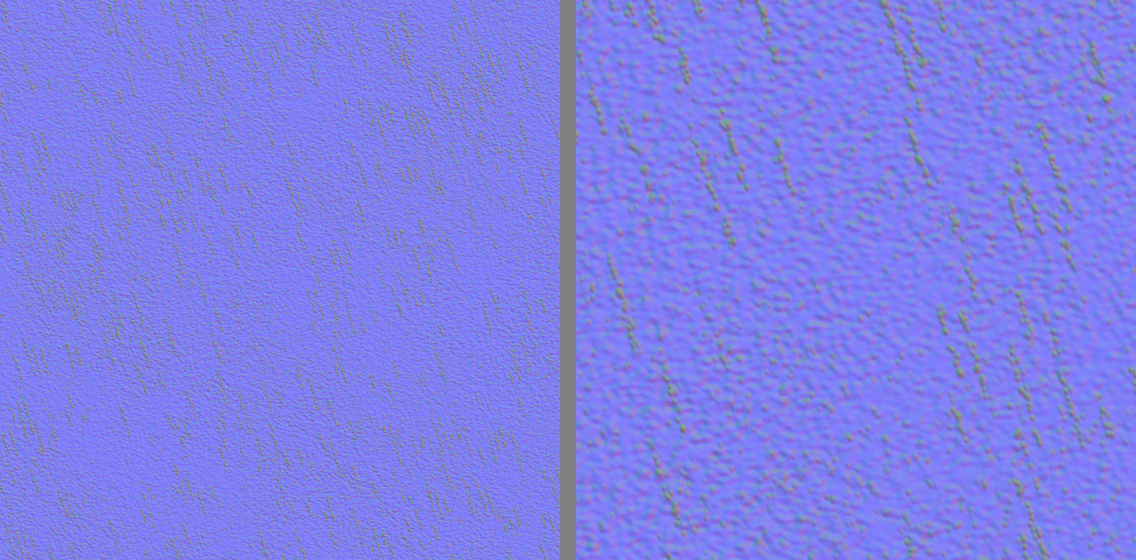
Left: the whole. Right: its middle third, enlarged.
This texture map is drawn by a WebGL 1 fragment shader. Its source:

```glsl
precision highp float;
uniform vec2 u_resolution;

vec3 hash3(vec2 p) {
  vec3 q = fract(p.xyx * vec3(0.1031, 0.1030, 0.0973));
  q += dot(q, q.yxz + 33.33);
  return fract((q.xxy + q.yzz) * q.zyx);
}

// Broad layered sines, 0 to 1: where the surface is more worn
float wear(vec2 p) {
  float s = sin(p.x * 9.0 + 2.0 * sin(p.y * 8.0 + 1.0));
  s += sin(p.y * 14.0 + 2.0 + 2.0 * sin(p.x * 11.0));
  s += sin(dot(p, vec2(37.0, 25.0)) + 1.5 * sin(p.y * 33.0));
  return clamp(0.5 + 0.23 * s, 0.0, 1.0);
}

// Thin scratches running along y, one per long cell
float scratch(vec2 p) {
  vec2 q = p + vec2(0.002 * sin(p.y * 23.0 + p.x * 40.0), 0.0);
  q *= vec2(84.0, 8.0);
  q.y += 17.0 * hash3(vec2(floor(q.x), 5.0)).x;
  vec3 h = hash3(floor(q) + 71.0);
  vec2 d = abs(fract(q) - 0.5 - vec2(0.5, 0.15) * (h.xy - 0.5));
  float halfLength = mix(0.14, 0.45, h.y);
  float present = step(h.z, 0.08 + 0.78 * wear(p));
  return present * smoothstep(0.21, 0.11, d.x)
       * smoothstep(halfLength, halfLength * 0.6, d.y);
}

// Slope of the fine plaster: soft bumps and hollows in jittered cells
vec2 plasterSlope(vec2 p) {
  vec2 grid = vec2(190.0, 250.0);
  vec2 cell = floor(p * grid);
  vec2 slope = vec2(0.0);
  for (int j = -1; j <= 1; j++) {
    for (int i = -1; i <= 1; i++) {
      vec2 id = cell + vec2(float(i), float(j));
      vec3 h = hash3(id + 13.0);
      vec2 d = p * grid - id - h.xy;
      float falloff = max(0.0, 1.0 - dot(d, d));
      slope += (h.z - 0.5) * 4.4 * d * falloff * falloff;
    }
  }
  return slope;
}

// Small long pits, dense in scratches and sparse elsewhere: slope, depth
vec3 pits(vec2 p) {
  vec2 grid = vec2(330.0, 250.0);
  vec2 cell = floor(p * grid);
  vec3 sum = vec3(0.0);
  for (int j = -1; j <= 1; j++) {
    for (int i = -1; i <= 1; i++) {
      vec2 id = cell + vec2(float(i), float(j));
      vec3 h = hash3(id + 157.0);
      vec3 k = hash3(id + 411.0);
      vec2 centre = id + 0.1 + 0.8 * h.xy;
      float line = scratch(centre / grid);
      float chance = max(0.9 * line, 0.06 + 0.32 * wear(centre / grid + 0.4));
      float strength = step(h.z, chance) * mix(0.08 + 0.5 * k.x * k.x, 0.6 + 0.4 * k.x, line);
      vec2 d = (p * grid - centre) / mix(0.7, 1.0, k.y);
      float falloff = max(0.0, 1.0 - dot(d, d));
      sum += strength * falloff * falloff * vec3(5.0 * d, 1.0);
    }
  }
  return sum;
}

void main() {
  vec2 p = gl_FragCoord.xy / u_resolution;
  vec2 along = normalize(vec2(-0.31, 0.95));
  mat2 slant = mat2(along.y, -along.x, along);
  vec2 q = p * slant;
  vec3 pit = pits(q);
  float depth = min(pit.z + 0.1 * scratch(q), 1.0);
  vec2 slope = plasterSlope(p) * mix(0.8, 1.25, wear(p + 0.4)) + slant * pit.xy;
  vec3 normal = normalize(vec3(slope, 1.0));

  // Tangent-space colour, with blue lost inside the pits
  vec3 color = 0.5 + normal * vec3(0.13, 0.13, 0.475 * (1.0 - 0.85 * depth));
  color.g += 0.04 * depth - 0.006;
  gl_FragColor = vec4(color, 1.0);
}
```
